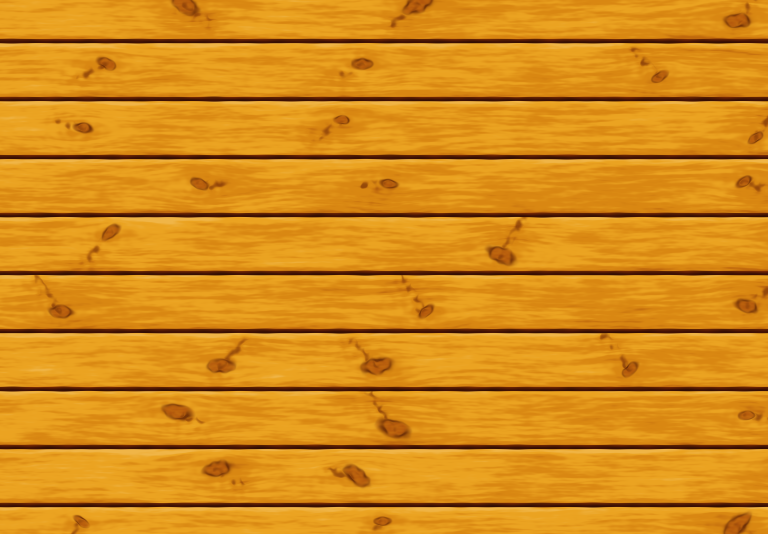
Reproduce this texture procedurally as a WebGL 2 fragment shader.

```glsl
#version 300 es
precision highp float;

uniform vec2 u_resolution;
out vec4 fragColor;

// Layout: lengths below PITCH are in board heights
const float PITCH = 0.1086;      // board spacing, as a share of canvas height
const float ROW_OFFSET = 0.5;    // part of the lowest board below the canvas
const float GAP_HALF = 0.038;
const float KNOT_SPACING = 4.9;
const vec2 KNOT_SIZE = vec2(0.21, 0.11);
const float KNOT_WARP = 0.55;
const float GRAIN_CONTRAST = 0.46;
const float BOARD_VARIATION = 0.10;

const vec3 DEEP_AMBER = vec3(0.75, 0.41, 0.05);
const vec3 AMBER = vec3(0.85, 0.53, 0.07);
const vec3 GOLD = vec3(0.92, 0.64, 0.13);
const vec3 PALE = vec3(0.94, 0.71, 0.28);
const vec3 KNOT_RED = vec3(0.66, 0.29, 0.04);
const vec3 BARK = vec3(0.40, 0.16, 0.02);
const vec3 GAP_BROWN = vec3(0.42, 0.15, 0.015);
const vec3 GAP_DARK = vec3(0.23, 0.06, 0.01);

vec2 hash2(vec2 p) {
    vec3 a = fract(p.xyx * vec3(0.1031, 0.1030, 0.0973));
    a += dot(a, a.yzx + 33.33);
    return fract((a.xx + a.yz) * a.zy);
}

float gradientDot(vec2 cell, vec2 offset) {
    float angle = 6.2832 * hash2(cell + 57.0).x;
    return dot(vec2(cos(angle), sin(angle)), offset);
}

float noise(vec2 p) {
    vec2 i = floor(p), f = p - i;
    vec2 u = f * f * f * (f * (f * 6.0 - 15.0) + 10.0);
    vec2 e = vec2(1.0, 0.0);
    float low = mix(gradientDot(i, f), gradientDot(i + e, f - e), u.x);
    float high = mix(gradientDot(i + e.yx, f - e.yx), gradientDot(i + 1.0, f - 1.0), u.x);
    return mix(low, high, u.y);
}

float segmentDistance(vec2 p, vec2 end) {
    return length(p - end * clamp(dot(p, end) / dot(end, end), 0.0, 1.0));
}

// Returns core mask, rim mask, stain strength and the grain displacement
vec4 knots(vec2 q, float board, float aa) {
    vec4 result = vec4(0.0);
    float cell = floor(q.x / KNOT_SPACING);
    float rough = noise(q * 7.0 + board * 13.0);
    for (int k = -1; k <= 1; k++) {
        vec2 key = vec2(cell + float(k) + 9.0, board * 7.0 + 3.0);
        vec2 place = hash2(key), form = hash2(key + 31.0);
        vec2 d = q - vec2((cell + float(k) + 0.2 + 0.6 * place.x) * KNOT_SPACING,
                          0.25 + 0.5 * place.y);
        float tilt = (form.x - 0.5) * 1.5;
        vec2 axis = vec2(cos(tilt), sin(tilt));
        vec2 local = vec2(dot(d, axis), dot(d, vec2(-axis.y, axis.x)));
        vec2 size = KNOT_SIZE * mix(0.55, 1.25, form.y);
        float s = length(local / size) + rough * 0.45;
        float soft = 0.18 + aa / size.y;

        // Oval heart with a broken bark ring
        float core = 1.0 - smoothstep(1.0 - soft, 1.0 + soft, s);
        float rim = exp(-pow((s - 1.0) / 0.22, 2.0)) * (0.5 + 0.9 * rough);

        // Ragged branch streak running off the heart
        float side = place.x < 0.5 ? -1.0 : 1.0;
        vec2 branch = vec2(side * 0.42, (0.5 - place.y) * 1.5 + 0.12);
        float streak = segmentDistance(d + rough * 0.10, branch);
        float scar = (1.0 - smoothstep(0.015, 0.085, streak)) * smoothstep(-0.2, 0.35, rough);
        float stain = exp(-streak * 5.0) * (0.55 + 0.7 * rough);

        result.x = max(result.x, max(core, scar * 0.6));
        result.y = max(result.y, max(rim, scar * 0.45));
        result.z += stain;
        result.w -= d.y * KNOT_WARP * exp(-dot(d, d * vec2(2.2, 9.0)));
    }
    return result;
}

vec3 woodRamp(float tone) {
    vec3 c = mix(DEEP_AMBER, AMBER, smoothstep(0.10, 0.38, tone));
    c = mix(c, GOLD, smoothstep(0.40, 0.68, tone));
    return mix(c, PALE, smoothstep(0.70, 0.98, tone));
}

void main() {
    vec2 p = gl_FragCoord.xy / u_resolution.y;
    float aa = 1.0 / (u_resolution.y * PITCH);
    float row = p.y / PITCH + ROW_OFFSET;
    float board = floor(row);
    vec2 q = vec2(p.x / PITCH, row - board);
    vec4 knot = knots(q, board, aa);

    // Long wavy fibres, bent around the knots
    vec2 g = vec2(q.x + board * 41.0, q.y + knot.w + board * 5.0);
    g.y += 0.07 * noise(g * vec2(0.5, 1.2));
    float fibres = 0.40 * noise(g * vec2(0.7, 8.0)) + 0.45 * noise(g * vec2(1.7, 19.0))
                 + 0.22 * noise(g * vec2(6.0, 27.0));
    float clouds = 0.45 * noise(g * vec2(0.45, 1.7)) + 0.25 * noise(g * vec2(1.6, 3.1));
    float rings = 0.10 * sin(38.0 * (g.y + 0.45 * noise(g * vec2(0.3, 0.9))));

    // Board tone, side light and rounded edges
    float tone = 0.55 + GRAIN_CONTRAST * (fibres + clouds + rings);
    tone += BOARD_VARIATION * (hash2(vec2(board, 17.0)).x - 0.5);
    tone += 0.10 * (0.5 - gl_FragCoord.x / u_resolution.x);
    tone += 0.30 * smoothstep(0.84, 0.94, q.y) - 0.22 * (1.0 - smoothstep(0.03, 0.16, q.y));
    vec3 color = woodRamp(tone - 0.42 * knot.z);

    // Knot hearts and dark bark
    float heartGrain = 0.5 + 0.5 * noise(q * vec2(9.0, 22.0));
    color = mix(color, mix(KNOT_RED, AMBER, 0.5 * heartGrain), 0.85 * knot.x);
    color = mix(color, BARK, clamp(knot.y, 0.0, 0.85));

    // Shadowed joints with slightly uneven lips
    float joint = row - round(row);
    float lip = GAP_HALF + 0.012 * noise(vec2(q.x * 2.3, round(row) * 9.0));
    float gap = 1.0 - smoothstep(lip - 0.6 * aa, lip + 0.6 * aa, abs(joint));
    vec3 gapColor = mix(GAP_DARK, GAP_BROWN, smoothstep(-0.02, 0.045, joint));
    gapColor *= 1.0 + 0.35 * noise(vec2(q.x * 3.0, row * 11.0));
    color = mix(color, gapColor, gap);

    fragColor = vec4(color, 1.0);
}
```
